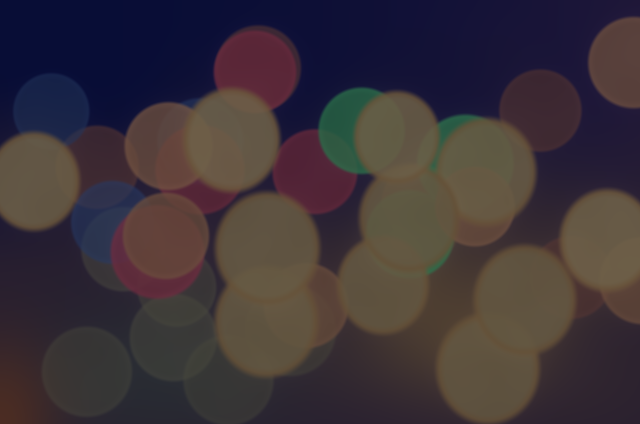
This background is drawn by a WebGL 1 fragment shader. Its source:

```glsl
precision highp float;
// Out-of-focus city lights at night: soft translucent discs over a dark haze.
// Each kind of light has a zone of the canvas; a low-discrepancy sequence
// spreads its discs there, and they are layered from dim to bright.
uniform vec2 u_resolution;

struct Light {
    vec4 zone;   // left, bottom, right, top as fractions of the canvas
    vec4 tint;   // colour and opacity
    float size;
};

float hash(float n) {
    n = fract(n * 0.1031);
    n *= n + 33.33;
    return fract(n * (n + n));
}

vec2 gradientAt(vec2 cell) {
    float angle = 6.2832 * hash(cell.x * 17.0 + cell.y * 59.0 + 211.0);
    return vec2(cos(angle), sin(angle));
}

float gradientNoise(vec2 p) {
    vec2 i = floor(p), f = fract(p);
    vec2 u = f * f * f * (f * (f * 6.0 - 15.0) + 10.0);
    vec2 e = vec2(0.0, 1.0);
    float low = mix(dot(gradientAt(i), f),
                    dot(gradientAt(i + e.yx), f - e.yx), u.x);
    float high = mix(dot(gradientAt(i + e.xy), f - e.xy),
                     dot(gradientAt(i + e.yy), f - e.yy), u.x);
    return mix(low, high, u.y);
}

// Navy sky sinking into purple, with warm and teal glows near the ground
vec3 nightHaze(vec2 uv, vec2 p) {
    float cloud = gradientNoise(p * 2.6 + 4.0);
    vec3 navy = mix(vec3(0.03, 0.05, 0.21), vec3(0.12, 0.09, 0.22), uv.x * uv.x);
    vec3 col = mix(vec3(0.15, 0.115, 0.185), navy,
                   smoothstep(0.3, 0.9, uv.y + 0.3 * cloud));
    vec2 warm = (uv - vec2(0.76, 0.27)) / vec2(0.28, 0.24);
    col = mix(col, vec3(0.30, 0.24, 0.19), 0.8 * exp(-dot(warm, warm)) * (1.0 + cloud));
    vec2 teal = (uv - vec2(0.25, 0.12)) / vec2(0.2, 0.2);
    col = mix(col, vec3(0.16, 0.19, 0.20), 0.7 * exp(-dot(teal, teal)));
    vec2 ember = uv / vec2(0.09, 0.2);
    return mix(col, vec3(0.31, 0.18, 0.13), 0.9 * exp(-dot(ember, ember)));
}

// Layer order decides the kind of light
Light lightKind(float n) {
    if (n < 6.0)    // faint olive
        return Light(vec4(0.12, 0.08, 0.50, 0.42), vec4(0.28, 0.28, 0.23, 0.45), 0.100);
    if (n < 11.0)   // dim amber
        return Light(vec4(0.00, 0.30, 1.00, 0.90), vec4(0.32, 0.20, 0.19, 0.65), 0.093);
    if (n < 14.0)   // blue
        return Light(vec4(0.05, 0.42, 0.40, 0.85), vec4(0.13, 0.20, 0.35, 0.60), 0.098);
    if (n < 18.0)   // crimson
        return Light(vec4(0.20, 0.42, 0.52, 0.88), vec4(0.38, 0.15, 0.22, 0.80), 0.103);
    if (n < 21.0)   // green
        return Light(vec4(0.42, 0.38, 0.72, 0.80), vec4(0.15, 0.39, 0.26, 0.80), 0.105);
    if (n < 27.0)   // orange
        return Light(vec4(0.05, 0.25, 1.02, 0.90), vec4(0.40, 0.29, 0.23, 0.78), 0.102);
    return Light(vec4(-0.05, 0.15, 0.95, 0.74), vec4(0.41, 0.36, 0.27, 0.88), 0.112);
}

void main() {
    vec2 uv = gl_FragCoord.xy / u_resolution;
    vec2 p = gl_FragCoord.xy / u_resolution.y;
    float aspect = u_resolution.x / u_resolution.y;
    vec3 col = nightHaze(uv, p);

    for (int i = 0; i < 38; i++) {
        float n = float(i);
        Light light = lightKind(n);
        bool cream = n >= 27.0;

        // Even spread with a little jitter; cream lights crowd to the right
        vec2 spread = fract(vec2(0.7549, 0.5698) * n + 0.35);
        if (cream) spread.x = pow(spread.x, 0.6);
        vec2 centre = mix(light.zone.xy, light.zone.zw, spread);
        centre += 0.07 * (vec2(hash(n + 3.7), hash(n + 71.3)) - 0.5);
        centre.x *= aspect;

        float radius = light.size * mix(0.9, 1.1, hash(n + 31.9));
        vec2 d = p - centre;
        if (cream) d.y *= 0.93;
        float r = length(d) / radius;

        // Soft edge, with a warm fringe on cream and a thin bright rim elsewhere
        float blur = cream ? 0.08 : 0.05;
        float cover = 1.0 - smoothstep(1.0 - blur, 1.0 + blur, r);
        float rim = smoothstep(0.82, 0.98, r);
        vec3 tint = light.tint.rgb * mix(0.94, 1.06, hash(n + 13.1));
        tint += 0.012 * gradientNoise(p * 9.0 + n);
        tint = cream ? mix(tint, vec3(0.40, 0.29, 0.18), 0.5 * rim)
                     : tint * (1.0 + 0.07 * rim);
        col = mix(col, tint, light.tint.a * cover);

        // Faint glow spilling past the edge
        col += tint * 0.05 * light.tint.a * (1.0 - cover) * exp(-7.0 * max(r - 1.0, 0.0));
    }
    gl_FragColor = vec4(col, 1.0);
}
```
